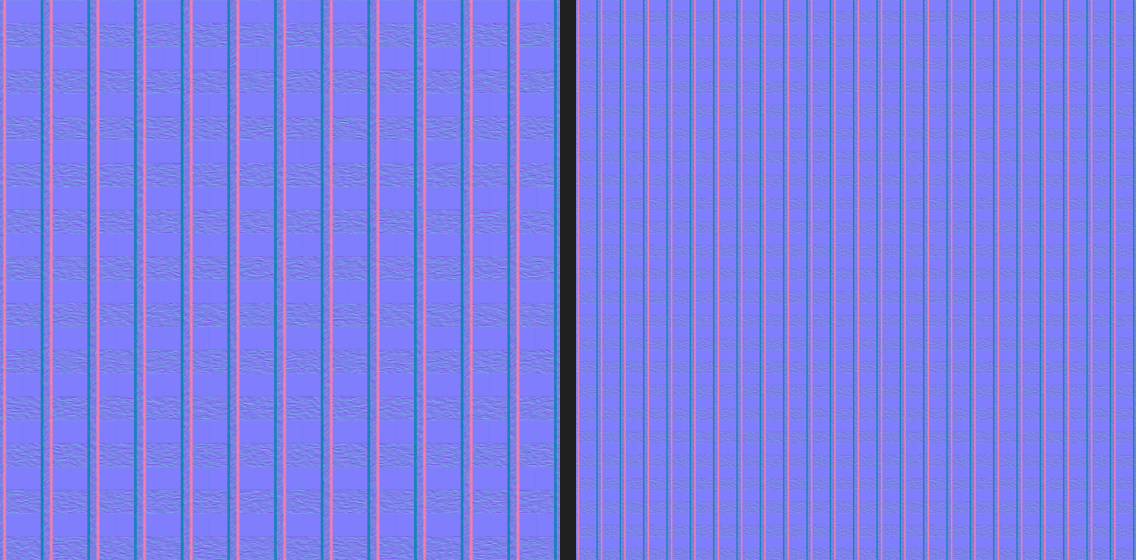
Left: one tile. Right: repeated 2 by 2.
This texture map is drawn by a WebGL 1 fragment shader. Its source:

```glsl
precision highp float;
// Tangent-space normal map: rough vertical ribs over alternating smooth and brushed bands.
uniform vec2 u_resolution;

#define REPEATS 12.0
#define RIB_HALF 0.069
#define FLANK_END 0.128
#define BAND_HALF 0.243
#define SEAM_X 0.485
#define NOISE_PERIOD 64.0
#define BRUSH_DEPTH 0.00072
#define RIB_DEPTH 0.00085
#define ROUGH_Z 0.84
#define SMOOTH_Z 0.975
#define LEFT_FLANK vec3(-0.80, 0.02, 0.46)
#define RIGHT_FLANK vec3(0.88, 0.00, 0.38)

float hash(vec2 p) {
  vec3 q = fract(vec3(p.xyx) * vec3(0.1031, 0.1030, 0.0973));
  q += dot(q, q.yzx + 33.33);
  return fract((q.x + q.y) * q.z);
}

// Value noise that wraps after a whole number of cells
float wrapNoise(vec2 p, float period) {
  vec2 i = floor(p);
  vec2 f = fract(p);
  f = f * f * (3.0 - 2.0 * f);
  vec2 lo = mod(i, period);
  vec2 hi = mod(i + 1.0, period);
  return mix(mix(hash(lo), hash(vec2(hi.x, lo.y)), f.x),
             mix(hash(vec2(lo.x, hi.y)), hash(hi), f.x), f.y);
}

float grain(vec2 p) {
  return wrapNoise(p, NOISE_PERIOD)
       + 0.3 * wrapNoise(p * 2.0 + 17.0, NOISE_PERIOD * 2.0);
}

// Short horizontal fibres, bent by a slow wave
float brushHeight(vec2 uv) {
  float bend = wrapNoise(uv * 72.0, 72.0);
  return grain(vec2(128.0, 320.0) * uv + vec2(0.0, 1.6 * bend));
}

// Fibres leaning to the right
float ribHeight(vec2 uv) {
  return grain(vec2(64.0 * (uv.x + 2.0 * uv.y), 256.0 * uv.x - 192.0 * uv.y));
}

float strip(float x, float start, float end, float soft) {
  return smoothstep(start - soft, start + soft, x)
       - smoothstep(end - soft, end + soft, x);
}

void main() {
  vec2 uv = gl_FragCoord.xy / u_resolution;
  vec2 cell = fract(uv * REPEATS);
  float soft = 0.6 * REPEATS / u_resolution.x;

  // Slopes of both rough surfaces
  vec2 e = vec2(0.001, 0.0);
  float brush = brushHeight(uv);
  float rib = ribHeight(uv);
  vec2 brushSlope = vec2(brushHeight(uv + e.xy) - brush,
                         brushHeight(uv + e.yx) - brush) / e.x;
  vec2 ribSlope = vec2(ribHeight(uv + e.xy) - rib,
                       ribHeight(uv + e.yx) - rib) / e.x;

  // Smooth raised band with bevelled rims and a faint joint
  float bandY = fract(cell.y - 0.25) - 0.5;
  float smoothBand = strip(bandY, -BAND_HALF, BAND_HALF, soft);
  float rim = strip(abs(bandY), BAND_HALF - 0.010, BAND_HALF + 0.014, soft);
  float jointX = SEAM_X + 0.02 * (hash(floor(uv * REPEATS)) - 0.5);
  float joint = strip(cell.x, jointX - 0.008, jointX + 0.008, soft);
  vec3 brushed = vec3(vec2(-0.02, 0.015) - BRUSH_DEPTH * brushSlope, ROUGH_Z);
  vec3 panel = vec3(-0.06 * joint, -0.01, SMOOTH_Z - 0.05 * joint);
  vec3 normal = mix(brushed, panel, smoothBand);
  normal += rim * vec3(0.0, 0.08 * sign(bandY), -0.04);

  // Rib and its two steep flanks
  float ribX = fract(cell.x + 0.5) - 0.5;
  float wear = 0.012 * (rib - 0.65);
  vec3 ribNormal = vec3(vec2(-0.03, 0.0) - RIB_DEPTH * ribSlope, ROUGH_Z - 0.06);
  normal = mix(normal, ribNormal, strip(ribX, -RIB_HALF - 0.03, RIB_HALF + 0.03, soft));
  float left = strip(ribX, -FLANK_END, -RIB_HALF + wear, soft * 1.2);
  float right = strip(ribX, RIB_HALF + wear, FLANK_END, soft * 1.7);
  vec3 fleck = vec3(-0.4 * RIB_DEPTH * ribSlope, 0.0);
  normal = mix(normal, LEFT_FLANK + fleck, left);
  normal = mix(normal, RIGHT_FLANK + fleck, right);

  gl_FragColor = vec4(clamp(normal * 0.5 + 0.5, 0.0, 1.0), 1.0);
}
```
